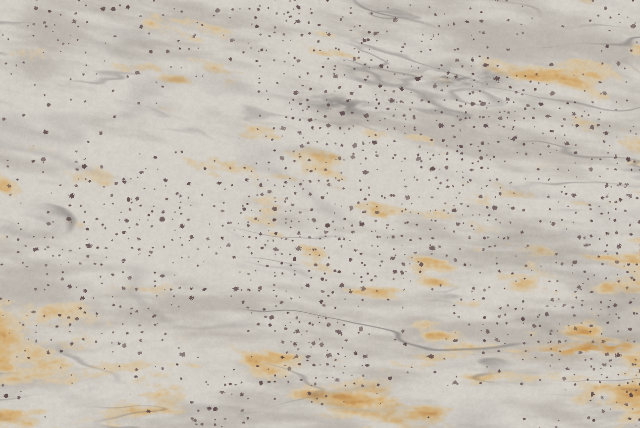
Write a Shadertoy shader that draws this texture.

```glsl
// Pale polished granite with grey veins, ochre stains and dark garnet specks.

const vec3 CREAM = vec3(0.828, 0.809, 0.778);
const vec3 GREY = vec3(0.735, 0.712, 0.680);
const vec3 VEIN = vec3(0.540, 0.520, 0.505);
const vec3 SAND = vec3(0.835, 0.765, 0.645);
const vec3 OCHRE = vec3(0.825, 0.675, 0.450);
const vec3 RUST = vec3(0.720, 0.500, 0.250);
const vec3 GARNET = vec3(0.340, 0.260, 0.265);

float hash(vec2 p) {
    vec3 q = fract(p.xyx * 0.1031);
    q += dot(q, q.yzx + 33.33);
    return fract((q.x + q.y) * q.z);
}

float noise(vec2 p) {
    vec2 cell = floor(p);
    vec2 f = fract(p);
    f = f * f * (3.0 - 2.0 * f);
    float low = mix(hash(cell), hash(cell + vec2(1, 0)), f.x);
    float high = mix(hash(cell + vec2(0, 1)), hash(cell + vec2(1, 1)), f.x);
    return mix(low, high, f.y);
}

float fbm(vec2 p) {
    float sum = 0.0;
    float amplitude = 0.533;
    for (int i = 0; i < 4; i++) {
        sum += amplitude * noise(p);
        p = mat2(1.9, 0.3, -0.3, 1.9) * p + 17.3;
        amplitude *= 0.5;
    }
    return sum;
}

// Bends the bedding: sloping down to the right above, nearly level below.
vec2 bedding(vec2 p) {
    float slope = 0.17 * smoothstep(0.05, 0.75, p.y);
    float wave = 0.07 * (fbm(p * vec2(2.5, 4.0) + 5.0) - 0.5);
    return vec2(p.x, p.y + slope * (p.x - 0.75) + wave);
}

// Thin broken lines along the middle level of a stretched noise.
float veins(vec2 q, vec2 scale, float width, float seed) {
    float level = abs(fbm(q * scale + seed) - 0.5);
    float present = smoothstep(0.50, 0.72, fbm(q * vec2(3.0, 7.0) + seed * 2.0));
    return present * (1.0 - smoothstep(0.0, width, level));
}

// Ragged elongated patch around a centre.
float smudge(vec2 p, vec2 centre, vec2 size, float slope) {
    vec2 d = p - centre;
    d.y += slope * d.x;
    d /= size;
    float ragged = fbm(p * vec2(28.0, 75.0));
    return exp(-dot(d, d)) * smoothstep(0.28, 0.68, ragged);
}

// One jittered, slightly irregular grain per occupied grid cell.
float specks(vec2 p, float cellSize, float share, vec2 radii, float seed, float pixel) {
    vec2 cell = floor(p / cellSize);
    vec2 id = cell + seed;
    vec2 jitter = vec2(hash(id + 11.7), hash(id + 43.1));
    vec2 d = p - (cell + 0.2 + 0.6 * jitter) * cellSize;
    d.x *= mix(0.7, 1.15, hash(id + 71.9));
    float size = hash(id + 97.3);
    float radius = mix(radii.x, radii.y, size * size);
    float dist = length(d) + radius * 0.8 * (noise(p * 420.0 + seed) - 0.5);
    float mask = 1.0 - smoothstep(radius - 0.6 * pixel, radius + 0.6 * pixel, dist);
    return mask * step(hash(id), share) * mix(0.6, 1.0, hash(id + 29.5));
}

void mainImage(out vec4 fragColor, in vec2 fragCoord) {
    vec2 p = fragCoord / iResolution.y;
    float pixel = 1.0 / iResolution.y;
    vec2 q = bedding(p);

    // Cloudy ground with faint horizontal streaks
    float cloud = 0.65 * fbm(q * vec2(2.8, 8.0)) + 0.35 * fbm(q * vec2(9.0, 45.0) + 31.0);
    vec3 color = mix(CREAM, GREY, smoothstep(0.47, 0.72, cloud));

    // Ochre stains, denser towards the bottom
    float region = fbm(p * vec2(2.5, 4.5) + 61.0);
    float stain = fbm(q * vec2(8.0, 24.0) + 83.0) + 0.35 * (region - 0.5);
    stain += 0.17 * (0.42 - p.y) + 0.06 * (noise(p * 110.0) - 0.5);
    color = mix(color, SAND, 0.9 * smoothstep(0.59, 0.70, stain));
    color = mix(color, OCHRE, 0.85 * smoothstep(0.69, 0.81, stain));
    float streak = smudge(p, vec2(1.39, 0.187), vec2(0.13, 0.014), -0.07);
    color = mix(color, OCHRE, min(1.0, 1.3 * streak));
    color = mix(color, RUST, 0.6 * max(smoothstep(0.80, 0.92, stain), streak * streak));

    // Grey veins and two mineral smudges
    float vein = 0.75 * veins(q, vec2(1.6, 6.5), 0.016, 7.0);
    vein = max(vein, 0.5 * veins(q, vec2(2.2, 11.0), 0.022, 23.0));
    vein = max(vein, 0.22 * veins(q, vec2(2.0, 7.0), 0.07, 41.0));
    float dark = smudge(p, vec2(0.80, 0.755), vec2(0.09, 0.020), 0.12);
    dark += smudge(p, vec2(1.07, 0.820), vec2(0.10, 0.024), 0.03);
    color = mix(color, VEIN, clamp(max(vein, 0.9 * dark), 0.0, 1.0));

    // Crystal grain
    float grain = 0.6 * noise(p * 260.0) + 0.4 * noise(p * 95.0 + 9.0) - 0.5;
    color *= 1.0 + 0.055 * grain;

    // Garnet specks, gathered in loose clusters
    float cluster = smoothstep(0.25, 0.65, fbm(p * 4.0 + 13.0));
    cluster *= mix(0.45, 1.0, smoothstep(0.0, 0.7, p.x + 0.5 * (0.6 - p.y)));
    float speck = specks(p, 0.031, 0.68 * cluster, vec2(0.0022, 0.0052), 3.0, pixel);
    speck = max(speck, specks(p + 0.007, 0.020, 0.45 * cluster, vec2(0.0012, 0.0030), 59.0, pixel));
    color = mix(color, GARNET, 0.9 * speck);

    fragColor = vec4(color, 1.0);
}
```
